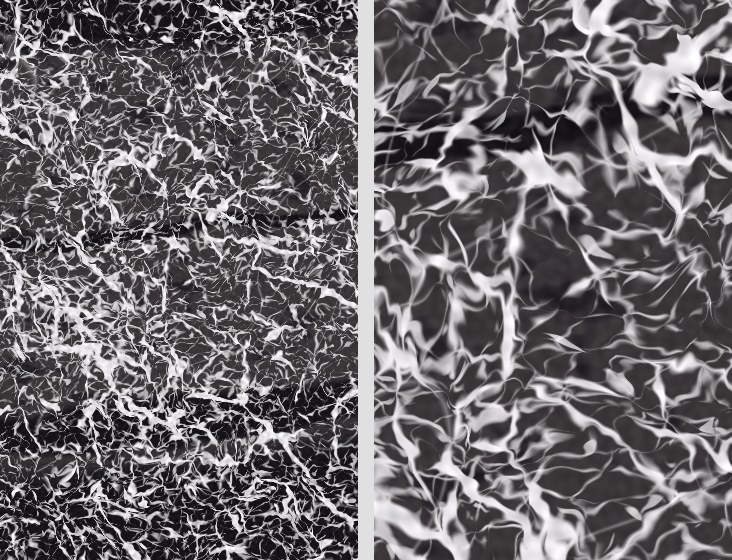
Left: the whole. Right: its middle third, enlarged.
This texture is drawn by a WebGL 2 fragment shader. Its source:

```glsl
#version 300 es
precision highp float;
// Black marble crossed by a dense, broken web of white veins and slivers.
uniform vec2 u_resolution;
out vec4 fragColor;

const vec3 STONE = vec3(0.228, 0.208, 0.217);
const vec3 SHADE = vec3(0.085, 0.077, 0.097);
const vec3 CALCITE = vec3(0.940, 0.930, 0.940);
const float GRAIN_ANGLE = -0.55;

vec2 hash2(vec2 p) {
  vec3 h = fract(p.xyx * vec3(0.1031, 0.1030, 0.0973));
  h += dot(h, h.yzx + 33.33);
  return fract((h.xx + h.yz) * h.zy);
}

float cornerSlope(vec2 cell, vec2 corner, vec2 f) {
  return dot(hash2(cell + corner) * 2.0 - 1.0, f - corner);
}

// Gradient noise, roughly -0.7 to 0.7
float noise(vec2 p) {
  vec2 i = floor(p), f = fract(p);
  vec2 u = f * f * f * (f * (f * 6.0 - 15.0) + 10.0);
  float low = mix(cornerSlope(i, vec2(0, 0), f), cornerSlope(i, vec2(1, 0), f), u.x);
  float high = mix(cornerSlope(i, vec2(0, 1), f), cornerSlope(i, vec2(1, 1), f), u.x);
  return mix(low, high, u.y);
}

float fbm(vec2 p) {
  float sum = 0.0, gain = 1.0;
  for (int i = 0; i < 4; i++) {
    sum += gain * noise(p);
    p = p * 2.03 + 17.3;
    gain *= 0.55;
  }
  return sum;
}

vec2 rotate(vec2 p, float angle) {
  float c = cos(angle), s = sin(angle);
  return vec2(c * p.x + s * p.y, c * p.y - s * p.x);
}

vec2 warp(vec2 p, float scale, float amount) {
  return p + amount * vec2(noise(p * scale + 3.7), noise(p * scale + 41.2));
}

// Distance to the nearest border between scattered cells
float crackDistance(vec2 p) {
  vec2 cell = floor(p), f = fract(p), nearest = vec2(0.0);
  float best = 8.0, border = 8.0;
  for (int y = -1; y <= 1; y++)
    for (int x = -1; x <= 1; x++) {
      vec2 o = vec2(x, y);
      vec2 r = o + hash2(cell + o) - f;
      if (dot(r, r) < best) { best = dot(r, r); nearest = r; }
    }
  for (int y = -2; y <= 2; y++)
    for (int x = -2; x <= 2; x++) {
      vec2 o = vec2(x, y);
      vec2 r = o + hash2(cell + o) - f;
      vec2 gap = r - nearest;
      if (dot(gap, gap) > 1e-4)
        border = min(border, dot(0.5 * (r + nearest), normalize(gap)));
    }
  return border;
}

// Web of cracks whose width swells and breaks off along its length
float veins(vec2 p, float angle, float scale, float stretch, float width, float density, float soft) {
  vec2 q = rotate(p, angle) * scale / vec2(stretch, 1.0) + scale;
  float swell = density + 1.8 * noise(q * 1.4 + 9.1) + 1.3 * noise(q * 4.1 + 2.3);
  return smoothstep(-soft, soft, width * min(swell, 1.5) - crackDistance(q) / scale);
}

// Short slivers lying along one direction
float slivers(vec2 p, float angle, vec2 scale, float threshold) {
  return smoothstep(threshold, threshold + 0.16, noise(rotate(p, angle) * scale + 7.0));
}

float segmentGlow(vec2 p, vec2 a, vec2 b, float radius) {
  vec2 ab = b - a;
  float d = length(p - a - ab * clamp(dot(p - a, ab) / dot(ab, ab), 0.0, 1.0));
  return exp(-d * d / (radius * radius));
}

float band(float y, float center, float halfWidth) {
  return 1.0 - smoothstep(0.7 * halfWidth, 1.2 * halfWidth, abs(y - center));
}

float cover(float under, float over) {
  return 1.0 - (1.0 - under) * (1.0 - over);
}

// Dark polished slab with tilted shadow bands
vec3 slab(vec2 p) {
  float y = p.y - 0.10 * p.x + 0.03 * fbm(p * vec2(4.0, 7.0));
  float shade = max(band(y, 0.98, 0.10), band(y, 0.56, 0.014));
  shade = max(shade, max(band(y, 0.22, 0.04), band(y, 0.02, 0.14)));
  shade = max(shade, 0.6 * smoothstep(0.15, 0.4, fbm(p * vec2(14.0, 22.0) + 5.0)));
  return mix(STONE, SHADE, shade) + 0.06 * noise(p * 150.0);
}

void main() {
  vec2 p = gl_FragCoord.xy / u_resolution.y;
  float soft = max(0.0014, 0.7 / u_resolution.y);
  vec2 w = warp(warp(warp(p, 9.0, 0.03), 38.0, 0.011), 95.0, 0.0065);
  vec2 along = rotate(w, GRAIN_ANGLE);

  // Where the veins crowd together
  float density = 0.14 + 0.45 * fbm(along * vec2(5.0, 9.0) + 2.0);
  density += 0.30 * segmentGlow(w, vec2(0.06, 0.48), vec2(0.50, 0.10), 0.09);
  density += 0.18 * segmentGlow(w, vec2(0.00, 0.80), vec2(0.55, 0.54), 0.06);

  // Web, from broad veins to hairlines
  float white = veins(w, GRAIN_ANGLE, 11.0, 1.8, 0.0058, density, soft);
  white = cover(white, veins(w, -1.15, 21.0, 1.7, 0.0033, density, soft));
  white = cover(white, 0.85 * veins(w, -0.25, 32.0, 1.9, 0.0027, density, soft));
  white = cover(white, 0.75 * veins(w, 0.7, 52.0, 1.7, 0.0020, density, soft));

  // Lens-shaped patches, slivers and long fine cracks
  float lens = fbm(along * vec2(15.0, 36.0) + 30.0) + 0.35 * density;
  white = cover(white, smoothstep(0.60, 0.70, lens));
  float threshold = 0.36 - 0.22 * density;
  white = cover(white, 0.8 * slivers(w, -0.5, vec2(48.0, 125.0), threshold));
  white = cover(white, 0.7 * slivers(w, -1.9, vec2(55.0, 140.0), threshold));
  float hair = abs(noise(rotate(p, 0.8) * vec2(3.0, 7.0) + 12.0)) / 6.0;
  white = cover(white, 0.5 * smoothstep(soft, -soft, hair - 0.0004));

  vec3 calcite = CALCITE * (0.97 + 0.25 * noise(p * 110.0));
  fragColor = vec4(mix(slab(p), calcite, white), 1.0);
}
```
